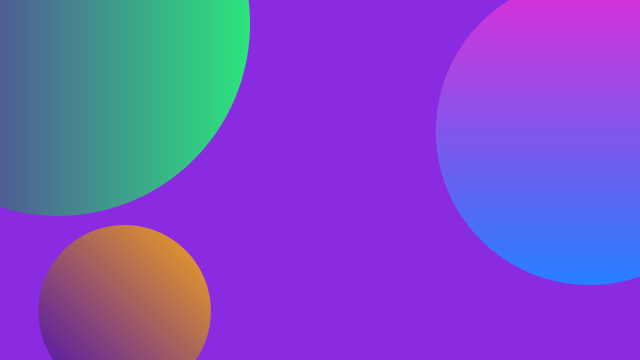
A WebGL 1 fragment shader for this background:

```glsl
precision highp float;
// Three large gradient discs cropped by the edges of a flat violet field.

uniform vec2 u_resolution;

// Discs as center.xy and radius, in units of the canvas height
#define GREEN_DISC vec3(0.1609, 0.9340, 0.5336)
#define BLUE_DISC vec3(1.6377, 0.6354, 0.4271)
#define AMBER_DISC vec3(0.3461, 0.1354, 0.2396)
#define BACKGROUND vec3(0.541, 0.169, 0.886)

// Paints a disc whose gradient spans its bounding box along the given axis.
// The axis is scaled so that its components sum to one in absolute value.
vec3 paintDisc(vec3 base, vec2 p, vec3 disc, vec2 axis, vec3 startColor, vec3 endColor) {
  vec2 local = (p - disc.xy) / disc.z;
  float t = clamp(0.5 + 0.5 * dot(local, axis), 0.0, 1.0);
  float signedDistance = length(p - disc.xy) - disc.z;
  float coverage = clamp(0.5 - signedDistance * u_resolution.y, 0.0, 1.0);
  return mix(base, mix(startColor, endColor, t), coverage);
}

void main() {
  // Fit the 16:9 layout to the canvas
  vec2 p = gl_FragCoord.xy / u_resolution.y;
  p.x *= (16.0 / 9.0) * u_resolution.y / u_resolution.x;

  vec3 color = BACKGROUND;

  // Upper left: indigo to green, left to right
  color = paintDisc(color, p, GREEN_DISC, vec2(1.0, 0.0),
                    vec3(0.384, 0.078, 0.639), vec3(0.173, 0.898, 0.490));

  // Right: magenta to blue, top to bottom
  color = paintDisc(color, p, BLUE_DISC, vec2(0.0, -1.0),
                    vec3(0.878, 0.176, 0.845), vec3(0.149, 0.498, 1.0));

  // Lower left: deep violet to amber, along the rising diagonal
  color = paintDisc(color, p, AMBER_DISC, vec2(0.5, 0.5),
                    vec3(0.267, 0.039, 0.706), vec3(0.961, 0.655, 0.098));

  gl_FragColor = vec4(color, 1.0);
}
```
